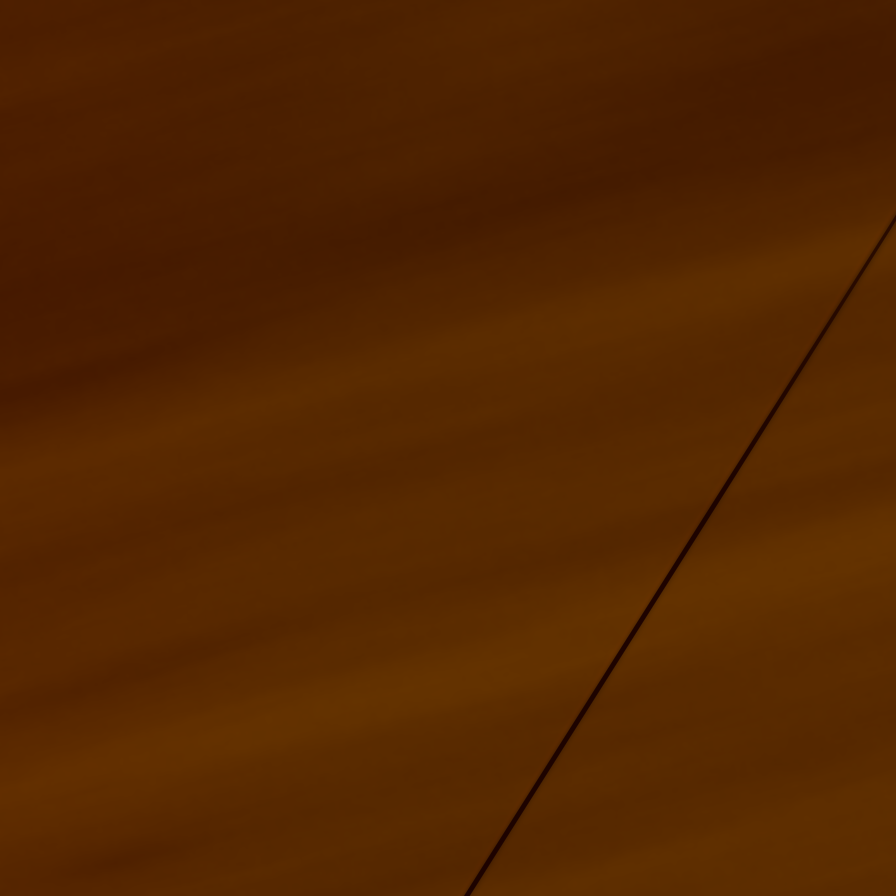
Write a WebGL 1 fragment shader that draws this texture.

```glsl
precision highp float;
// Dark amber wood with soft grain rising to the right, crossed by a thin seam.
// Broad bands are placed along a sheared grain axis; stretched value noise adds
// streaks and fibres, and a distance to a slanted line draws the seam.

uniform vec2 u_resolution;

float hash(vec2 p) {
  vec3 q = fract(vec3(p.xyx) * 0.1031);
  q += dot(q, q.yzx + 33.33);
  return fract((q.x + q.y) * q.z);
}

float valueNoise(vec2 p) {
  vec2 cell = floor(p);
  vec2 f = fract(p);
  f = f * f * (3.0 - 2.0 * f);
  float low = mix(hash(cell), hash(cell + vec2(1.0, 0.0)), f.x);
  float high = mix(hash(cell + vec2(0.0, 1.0)), hash(cell + 1.0), f.x);
  return mix(low, high, f.y);
}

float band(float position, float center, float width) {
  float d = (position - center) / width;
  return exp(-d * d);
}

float spot(vec2 grain, vec2 center, vec2 size) {
  vec2 d = (grain - center) / size;
  return exp(-dot(d, d));
}

// Layered noise drawn out along the grain, centred on zero.
float streaks(vec2 grain) {
  float sum = 0.0;
  float weight = 0.5;
  vec2 p = grain * vec2(2.2, 20.0) + 17.0;
  for (int i = 0; i < 4; i++) {
    sum += weight * (valueNoise(p) - 0.5);
    p = p * vec2(1.8, 2.1) + 9.7;
    weight *= 0.55;
  }
  return sum;
}

void main() {
  vec2 uv = gl_FragCoord.xy / u_resolution;

  // Grain axis: x runs along the fibres, y across them.
  vec2 grain = vec2(uv.x, uv.y - 0.27 * uv.x);
  grain.y += 0.012 * (valueNoise(uv * vec2(3.0, 4.0)) - 0.5);
  float s = grain.y;

  // Broad light and dark bands.
  float light = mix(0.60, 0.25, smoothstep(0.47, 0.57, s));
  light += 0.10 * band(s, 0.47, 0.03);
  light -= 0.10 * band(s, 0.37, 0.05);
  light -= 0.13 * band(s, 0.21, 0.025);
  light += 0.24 * band(s, 0.12, 0.06);
  light -= 0.08 * band(s, -0.09, 0.035);
  light += 0.10 * band(s, -0.18, 0.06);
  light -= 0.10 * band(s, 0.64, 0.05);
  light += 0.08 * (uv.x - 0.5) * (1.0 - smoothstep(0.4, 0.6, s));

  // Local patches.
  light += 0.18 * spot(grain, vec2(0.58, 0.81), vec2(0.18, 0.05));
  light += 0.14 * spot(grain, vec2(0.02, 0.92), vec2(0.20, 0.05));
  light += 0.12 * spot(grain, vec2(0.48, 0.69), vec2(0.14, 0.025));
  light -= 0.12 * spot(grain, vec2(0.90, 0.71), vec2(0.16, 0.06));
  light -= 0.14 * spot(grain, vec2(0.14, 0.0), vec2(0.08, 0.018));
  light -= 0.10 * spot(grain, vec2(0.90, -0.09), vec2(0.10, 0.02));

  // Streaks, then faint mottling.
  light += 0.30 * streaks(grain);
  light += 0.035 * (valueNoise(uv * vec2(70.0, 85.0)) - 0.5);
  light += 0.025 * (valueNoise(uv * 170.0) - 0.5);

  vec3 color = mix(vec3(0.255, 0.095, 0.0), vec3(0.405, 0.208, 0.0), light);
  color.g -= 0.010 * (1.0 - smoothstep(0.0, 0.45, uv.x));

  // Seam: dark core, soft shadow and a faint warm rim on its left.
  vec2 along = normalize(vec2(0.479, 0.757));
  vec2 fromFoot = uv - vec2(0.521, 0.0);
  float side = fromFoot.x * along.y - fromFoot.y * along.x;
  float pixel = 1.0 / min(u_resolution.x, u_resolution.y);
  float halfWidth = mix(0.0027, 0.0018, smoothstep(0.4, 0.75, uv.y));
  float core = 1.0 - smoothstep(halfWidth - 0.7 * pixel, halfWidth + 0.7 * pixel, abs(side));
  color += vec3(0.025, 0.006, 0.0) * band(side, -0.006, 0.003);
  color *= 1.0 - 0.22 * band(side, 0.0, 0.005);
  vec3 seamColor = mix(vec3(0.10, 0.0, 0.0), vec3(0.15, 0.035, 0.0), smoothstep(0.4, 0.75, uv.y));
  color = mix(color, seamColor, 0.92 * core);

  gl_FragColor = vec4(clamp(color, 0.0, 1.0), 1.0);
}
```
